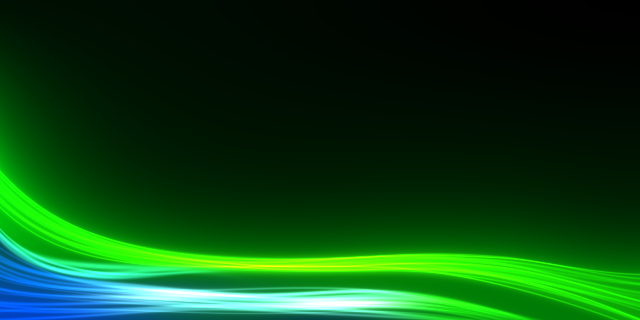
This background is drawn by a Shadertoy shader. Its source:

```glsl
float bell(float d, float width) {
    return exp(-d * d / (width * width));
}

float variation(float i) {
    return fract(sin(i * 12.99 + 1.7) * 437.58);
}

// Bounds of the green ribbon, as heights along x
float upperEdge(float x) {
    return 0.17 + 0.296 * exp(-7.5 * x) + 0.03 * bell(x - 0.68, 0.2)
         - 0.03 * smoothstep(0.78, 1.0, x);
}

float lowerEdge(float x) {
    float drop = max(x - 0.6, 0.0);
    return 0.15 + 0.21 * exp(-9.0 * x) + 0.01 * bell(x - 0.6, 0.2) - 1.1 * drop * drop;
}

// Crest of the blue wave
float blueEdge(float x) {
    return 0.13 + 0.154 * exp(-14.0 * x) + 0.02 * smoothstep(0.15, 0.35, x);
}

vec3 backdrop(vec2 p) {
    float above = p.y - upperEdge(p.x);
    float corner = smoothstep(0.0, 0.75, length((p - 1.0) * vec2(0.8, 1.3)));
    vec3 color = vec3(0.0, 0.05, 0.008) * corner;
    color += vec3(0.0, 0.43, 0.01) * exp(-7.5 * max(above, 0.0));
    color += vec3(0.0, 0.27, 0.02) * exp(-10.0 * p.x) * smoothstep(1.05, 0.45, p.y);

    // Cool shade beneath the wave
    float under = smoothstep(0.02, -0.05, p.y - blueEdge(p.x));
    float cool = under * (1.0 - smoothstep(0.1, 0.6, p.x));
    vec3 shade = mix(vec3(0.0, 0.19, 0.8), vec3(0.02, 0.27, 0.36),
                     smoothstep(0.0, 0.22, p.y + 0.5 * p.x));
    color = mix(color, shade, 0.9 * cool);
    float base = bell(p.x - 0.5, 0.16) * smoothstep(0.05, 0.0, p.y);
    return mix(color, vec3(0.01, 0.19, 0.28), 0.8 * base);
}

vec3 greenRibbon(vec2 p) {
    float top = upperEdge(p.x);
    float bottom = lowerEdge(p.x);
    float center = bell(p.x - 0.5, 0.32);
    float body = smoothstep(0.004, -0.012, p.y - top) * smoothstep(-0.03, 0.012, p.y - bottom);
    vec3 light = vec3(0.08, 0.27, 0.0) * body * (0.3 + 0.7 * center);

    for (float i = 0.0; i < 15.0; i++) {
        float h = variation(i);
        float height = mix(top, bottom, i / 14.0);
        height += 0.009 * sin(p.x * (5.0 + 5.0 * h) + 6.28 * h) * step(0.5, i);
        float width = 0.0025 + 0.0045 * variation(i + 31.0);
        float d = p.y - height;
        float glow = bell(d, width) + 0.22 * exp(-abs(d) / 0.012);
        vec3 tint = mix(vec3(0.1, 0.58, 0.0), vec3(0.48, 0.65, 0.0), center * h);
        light += tint * glow * (0.3 + 0.45 * h) * (0.55 + 0.45 * center);
    }
    return light;
}

vec3 coolStrands(vec2 p) {
    vec3 light = vec3(0.0);

    // Pale crest strands, fading into the ribbon
    for (float i = 0.0; i < 4.0; i++) {
        float height = blueEdge(p.x) - 0.012 * i * (0.4 + sin(p.x * 9.0 + i));
        float fade = smoothstep(0.42, 0.14, p.x) * (0.6 + 0.4 * bell(p.x - 0.16, 0.09));
        light += vec3(0.18, 0.5, 0.55) * bell(p.y - height, 0.004 + 0.002 * i) * fade;
    }

    // Lower bundle runs from blue through white to green
    vec3 tint = mix(vec3(0.02, 0.23, 0.68), vec3(0.42, 0.62, 0.72),
                    smoothstep(0.04, 0.28, p.x));
    tint = mix(tint, vec3(0.14, 0.6, 0.06), smoothstep(0.55, 0.72, p.x));
    float drop = max(p.x - 0.52, 0.0);
    for (float i = 0.0; i < 16.0; i++) {
        float t = i / 15.0;
        float h = variation(i + 57.0);
        float height = mix(0.025, 0.09, t) + (0.15 * t - 0.02) * exp(-10.0 * p.x)
                     + 0.009 * sin(p.x * (8.0 + 7.0 * h) + 6.28 * h) - 0.8 * drop * drop;
        float d = p.y - height;
        float glow = bell(d, 0.002 + 0.004 * h) + 0.15 * exp(-abs(d) / 0.012);
        light += tint * glow * (0.2 + 0.4 * h) * smoothstep(0.95, 0.6, p.x);
    }

    // White-hot crossings
    light += vec3(0.5, 0.55, 0.6) * bell(p.x - 0.26, 0.09) * bell(p.y - 0.073, 0.016);
    light += vec3(0.85, 0.8, 0.75) * bell(p.x - 0.53, 0.09) * bell(p.y - 0.052, 0.013);
    return light;
}

void mainImage(out vec4 fragColor, in vec2 fragCoord) {
    vec2 p = fragCoord / iResolution.xy;
    vec3 color = backdrop(p) + greenRibbon(p) + coolStrands(p);
    fragColor = vec4(min(color, 1.0), 1.0);
}
```
